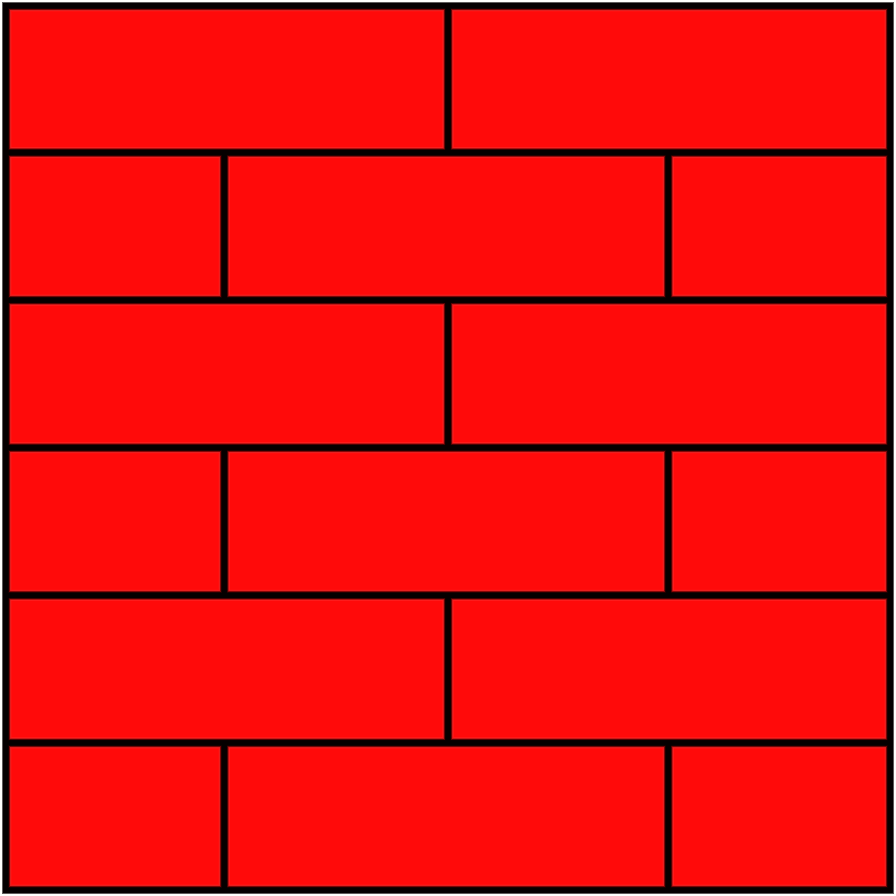
This pattern is drawn by a three.js fragment shader. Its source:

```glsl
// Flat red brick wall in running bond: six rows, two bricks wide, with black
// joints and a black frame inside a thin white margin. Each pixel takes its
// distance to the nearest joint, which sets the line and a dusky brick rim.

varying vec2 vUv;

const vec3 BRICK  = vec3(1.0, 0.04, 0.04);
const vec3 MORTAR = vec3(0.02, 0.0, 0.0);
const vec3 MARGIN = vec3(1.0, 1.0, 0.99);
const vec3 RIM_TINT = vec3(0.0, 0.09, 0.09);

const vec2 PITCH = vec2(0.4955, 0.1647);  // brick size, joint to joint
const vec2 ANCHOR = vec2(0.5, 0.5003);    // a joint crossing in a plain row
const float ROW_SHIFT = 0.2497;           // offset of every second row
const float FRAME_HALF = 0.4935;          // wall centre to frame line
const float LINE_HALF = 0.0042;           // half the joint width
const float SOFTNESS = 0.0018;            // half the width of a joint's edge
const float RIM_POS = 0.0054;             // rim distance from joint centre
const float RIM_WIDTH = 0.0014;
const float WALL_HALF = 0.4974;           // wall centre to white margin
const float MARGIN_SOFTNESS = 0.001;

// Distance to the nearest line of a set spaced by pitch, one lying at zero
float lineDistance(float x, float pitch) {
  return abs(fract(x / pitch + 0.5) - 0.5) * pitch;
}

// Distance to the nearest joint of the running bond
float bondDistance(vec2 p) {
  vec2 q = p - ANCHOR;
  float oddRow = mod(floor(q.y / PITCH.y), 2.0);
  q.x += ROW_SHIFT * oddRow;
  return min(lineDistance(q.x, PITCH.x), lineDistance(q.y, PITCH.y));
}

void main() {
  // Joints and frame
  vec2 fromCentre = abs(vUv - 0.5);
  float reach = max(fromCentre.x, fromCentre.y);
  float d = min(bondDistance(vUv), abs(reach - FRAME_HALF));

  // Brick face with a soft, slightly greyed rim
  float face = smoothstep(LINE_HALF - SOFTNESS, LINE_HALF + SOFTNESS, d);
  float rim = 1.0 - smoothstep(0.0, RIM_WIDTH, abs(d - RIM_POS));
  vec3 colour = mix(MORTAR, BRICK, face) + RIM_TINT * rim;

  // Everything past the frame is margin
  colour = mix(colour, MORTAR, step(FRAME_HALF, reach));
  float outside = smoothstep(WALL_HALF - MARGIN_SOFTNESS,
                             WALL_HALF + MARGIN_SOFTNESS, reach);
  gl_FragColor = vec4(mix(colour, MARGIN, outside), 1.0);
}
```
